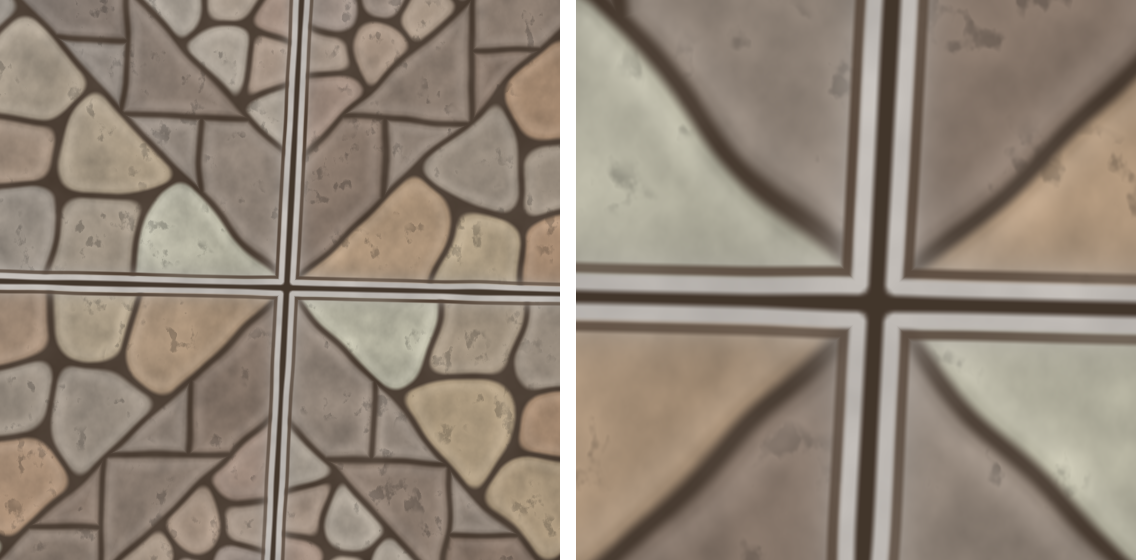
Left: the whole. Right: its middle third, enlarged.
Write a Shadertoy shader that draws this texture.

```glsl
// Four stone-patterned floor tiles meeting at a cross joint, with diagonal bands of cut slabs.
const vec3 GROUT = vec3(0.26, 0.21, 0.17);
const vec3 BROWN = vec3(0.49, 0.42, 0.37);
const vec3 TAN = vec3(0.65, 0.58, 0.48);
const vec3 PEACH = vec3(0.62, 0.50, 0.41);
const vec3 GREY = vec3(0.56, 0.52, 0.48);
const vec3 PALE = vec3(0.69, 0.68, 0.61);
const vec3 RIDGE = vec3(0.77, 0.75, 0.73);
const vec2 CROSS = vec2(0.512, 0.486);
const float BAND = 0.22; // height of the diagonal band

vec2 hash22(vec2 p) {
    vec3 a = fract(p.xyx * vec3(0.1031, 0.1030, 0.0973));
    a += dot(a, a.yzx + 33.33);
    return fract((a.xx + a.yz) * a.zy);
}

float noise(vec2 p) {
    vec2 i = floor(p), f = fract(p);
    f = f * f * (3.0 - 2.0 * f);
    return mix(mix(hash22(i).x, hash22(i + vec2(1, 0)).x, f.x),
               mix(hash22(i + vec2(0, 1)).x, hash22(i + vec2(1, 1)).x, f.x), f.y);
}

float fbm(vec2 p) {
    float sum = 0.0, amp = 0.5;
    for (int i = 0; i < 4; i++) {
        sum += amp * noise(p);
        p = mat2(1.6, 1.2, -1.2, 1.6) * p + 7.3;
        amp *= 0.5;
    }
    return sum;
}

float smoothMin(float a, float b, float k) {
    float h = max(k - abs(a - b), 0.0) / k;
    return min(a, b) - 0.25 * h * h * k;
}

// Distance into the triangle above or below the band
float inset(vec2 p, bool above) {
    return (above ? p.y - p.x - BAND : p.x - p.y) * 0.7071;
}

vec2 stoneSite(vec2 cell, float pitch, float seed) {
    return (cell + 0.5 + 0.55 * (hash22(cell + seed) - 0.5)) * pitch;
}

bool isUsable(vec2 site, float pitch, bool above) {
    return min(inset(site, above), min(site.x, site.y)) > 0.25 * pitch;
}

// Rounded field stones: x = distance to the joint, yz = random pair
vec3 fieldStone(vec2 p, float pitch, bool above, float seed) {
    vec2 base = floor(p / pitch), nearest = vec2(9.0), id = base;
    for (int k = 0; k < 25; k++) {
        vec2 cell = base + vec2(k % 5 - 2, k / 5 - 2);
        vec2 site = stoneSite(cell, pitch, seed);
        if (isUsable(site, pitch, above) && distance(p, site) < distance(p, nearest)) {
            nearest = site;
            id = cell;
        }
    }
    float edge = inset(p, above);
    for (int k = 0; k < 25; k++) {
        vec2 cell = base + vec2(k % 5 - 2, k / 5 - 2);
        vec2 site = stoneSite(cell, pitch, seed);
        if (cell == id || !isUsable(site, pitch, above)) continue;
        float d = dot(0.5 * (nearest + site) - p, normalize(site - nearest));
        edge = smoothMin(edge, d, 0.22 * pitch);
    }
    return vec3(edge, hash22(id + seed + 41.0));
}

// Straight-cut slabs stepping along the band, same layout as fieldStone
vec3 bandSlab(vec2 p, float seed) {
    vec2 low = p - vec2(0.163, 0.305), high = p - vec2(0.31, 0.435);
    float edge = min(-inset(p, false), -inset(p, true));
    bool lower = low.y < 0.0;
    edge = min(edge, min(abs(low.y), abs(lower ? low.x : high.x)));
    if (!lower && high.x > 0.0) edge = min(edge, abs(high.y));
    float id = lower ? step(0.0, low.x) : 2.0 + step(0.0, high.x) * (1.0 + step(0.0, high.y));
    return vec3(edge, hash22(vec2(id, seed)));
}

vec3 stoneColor(vec2 rnd, float slab) {
    vec3 field = mix(GREY, TAN, smoothstep(0.1, 0.5, rnd.x));
    field = mix(field, PEACH, smoothstep(0.6, 0.8, rnd.y) * 0.7);
    field = mix(field, PALE, smoothstep(0.7, 0.9, rnd.x));
    return mix(field, mix(BROWN, GREY, rnd.x * 0.8), slab);
}

void mainImage(out vec4 fragColor, in vec2 fragCoord) {
    vec2 uv = fragCoord / iResolution.xy, q = uv - CROSS;
    q += vec2(-0.052 * q.y, 0.023 * q.x); // slight tilt of the joints
    vec2 warp = vec2(noise(uv * 14.0), noise(uv * 14.0 + 31.0)) - 0.5;

    // Opposite tiles are half-turn copies; neighbours mirror the band
    vec2 p = q + 0.014 * warp;
    if (q.y < 0.0) p = -p;
    float seed = p.x > 0.0 ? 3.0 : 17.0;
    p = abs(p);
    bool above = p.y - p.x > BAND, slab = !above && p.y > p.x;
    vec3 stone = slab ? bandSlab(p, seed) : fieldStone(p, above ? 0.092 : 0.142, above, seed);

    // Stone surface: mottling, pits and a worn rim
    float mottle = fbm(uv * 18.0), grain = fbm(uv * vec2(55.0, 42.0) + 9.0);
    vec3 color = stoneColor(stone.yz, slab ? 1.0 : 0.0);
    color = mix(color, above ? vec3(0.58, 0.52, 0.49) : color, 0.55);
    color *= 0.80 + 0.30 * mottle + 0.16 * grain;
    color *= 1.0 - 0.22 * smoothstep(0.56, 0.72, grain) * smoothstep(0.4, 0.6, mottle);
    color += 0.05 * smoothstep(0.008, 0.016, stone.x) * (1.0 - smoothstep(0.016, 0.035, stone.x));
    color = mix(color, vec3(dot(color, vec3(0.34))) * vec3(1.0, 0.99, 0.98),
                0.5 * smoothstep(0.5, 0.0, uv.x) * uv.y);
    color = mix(GROUT + 0.08 * mottle, color, smoothstep(0.001, 0.010, stone.x));

    // Tile joint: pale haze, dark borders, twin ridges and a dark centre line
    float t = min(abs(q.x), abs(q.y)) + 0.002 * warp.x;
    float haze = exp(-max(t - 0.018, 0.0) / 0.010) * 0.55 + 0.6 * exp(-length(q) / 0.03);
    color = mix(color, RIDGE * 0.92, min(haze, 0.75) * (0.6 + 0.6 * mottle));
    float border = 1.0 - smoothstep(0.001, 0.005, abs(t - 0.018));
    color = mix(color, GROUT * 1.25, border * (0.6 + 0.5 * noise(uv * 9.0)));
    vec3 ridge = mix(GROUT, RIDGE * (0.88 + 0.2 * mottle), smoothstep(0.002, 0.007, t));
    color = mix(ridge, color, smoothstep(0.012, 0.016, t));
    color = mix(GROUT, color, smoothstep(0.006, 0.013, length(q)));
    fragColor = vec4(color, 1.0);
}
```
